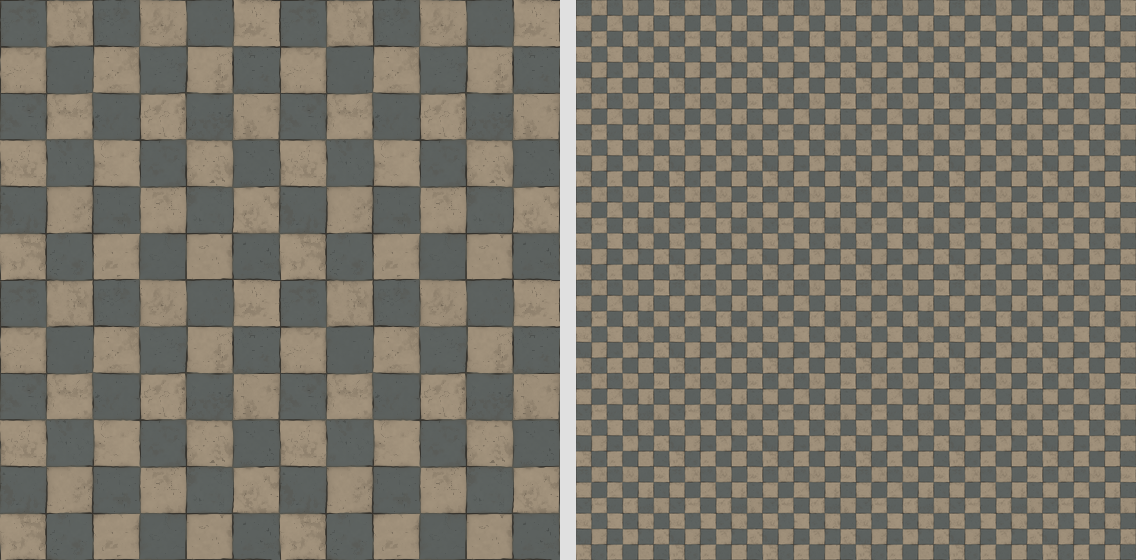
Left: one tile. Right: repeated 3 by 3.
A Shadertoy shader for this texture:

```glsl
float hash(vec2 p) {
    vec3 q = fract(vec3(p.xyx) * 0.1031);
    q += dot(q, q.yzx + 33.33);
    return fract((q.x + q.y) * q.z);
}

// Value noise whose lattice wraps after a whole number of cells
float noise(vec2 p, float wrap) {
    vec2 i = floor(p), f = fract(p);
    f = f * f * (3.0 - 2.0 * f);
    vec2 a = mod(i, wrap), b = mod(i + 1.0, wrap);
    return mix(mix(hash(a), hash(vec2(b.x, a.y)), f.x),
               mix(hash(vec2(a.x, b.y)), hash(b), f.x), f.y);
}

float fbm(vec2 p) {
    float sum = 0.0, gain = 0.5;
    for (int i = 0; i < 5; i++) {
        sum += gain * noise(p, 2048.0);
        p = p * 2.0 + 19.0;
        gain *= 0.5;
    }
    return sum / 0.97;
}

void mainImage(out vec4 fragColor, in vec2 fragCoord) {
    // Twelve squares each way; the wear repeats every six
    vec2 p = fragCoord / iResolution.xy * 12.0;
    float aa = 12.0 / iResolution.y;

    // Hand-cut, slightly wavering edges
    vec2 wobble = vec2(noise(p * 2.0, 12.0), noise(p * 2.0 + 5.0, 12.0)) - 0.5;
    vec2 chips = vec2(noise(p * 14.0, 84.0), noise(p * 14.0 + 31.0, 84.0)) - 0.5;
    vec2 q = p + wobble * 0.03 + chips * 0.012;
    vec2 id = mod(floor(q), 6.0);
    vec2 local = fract(q);
    vec2 border = min(local, 1.0 - local);
    float edge = min(border.x, border.y);
    float pale = 1.0 - mod(id.x + id.y, 2.0);

    // Each square has its own patch of surface noise
    vec2 s = local + id * 7.0 + 3.0;
    float tileRandom = hash(id + 40.0);
    float blotch = fbm(s * 3.0);
    float grain = fbm(s * 13.0 + 50.0);
    vec3 slate = vec3(0.362, 0.382, 0.373);
    vec3 sand = vec3(0.625, 0.565, 0.480);
    vec3 color = mix(slate, sand, pale);
    color *= 1.0 + (grain - 0.5) * mix(0.04, 0.07, pale) + (tileRandom - 0.5) * 0.025;

    // Worn, mottled stains
    float stain = smoothstep(0.50, 0.72, blotch + (tileRandom - 0.5) * 0.12)
                * smoothstep(0.40, 0.62, grain);
    color = mix(color, mix(vec3(0.34, 0.34, 0.32), vec3(0.50, 0.45, 0.38), pale), stain * 0.55);

    // Hairline scratches along broken noise contours
    float contour = abs(fbm(s * 2.3 + 80.0) - 0.5);
    float scratch = (1.0 - smoothstep(0.0, 0.008 + aa * 0.3, contour))
                  * smoothstep(0.52, 0.68, noise(s * 4.0 + 11.0, 2048.0));
    color *= 1.0 - scratch * mix(0.06, 0.14, pale);

    // Small pits
    float pit = smoothstep(0.86, 0.96, noise(s * 22.0 + 7.0, 2048.0))
              * smoothstep(0.45, 0.65, noise(s * 5.0 + 60.0, 2048.0));
    color *= 1.0 - pit * mix(0.16, 0.22, pale);

    // Brown grime gathered towards the edges
    float grime = exp(-edge * 24.0) * smoothstep(0.35, 0.75, blotch + grain * 0.25);
    color = mix(color, vec3(0.30, 0.27, 0.23), grime * mix(0.25, 0.45, pale));

    // Thin joint of uneven width and darkness
    float joint = 0.008 + 0.012 * noise(p * 5.0 + 9.0, 30.0);
    float line = 1.0 - smoothstep(joint - aa * 0.5, joint + aa * 0.5, edge);
    vec3 jointColor = mix(vec3(0.33, 0.33, 0.30), vec3(0.19, 0.18, 0.16),
                          smoothstep(0.35, 0.8, noise(p * 3.0 + 2.0, 18.0)));
    color = mix(color, jointColor, line * 0.9);

    fragColor = vec4(color, 1.0);
}
```
